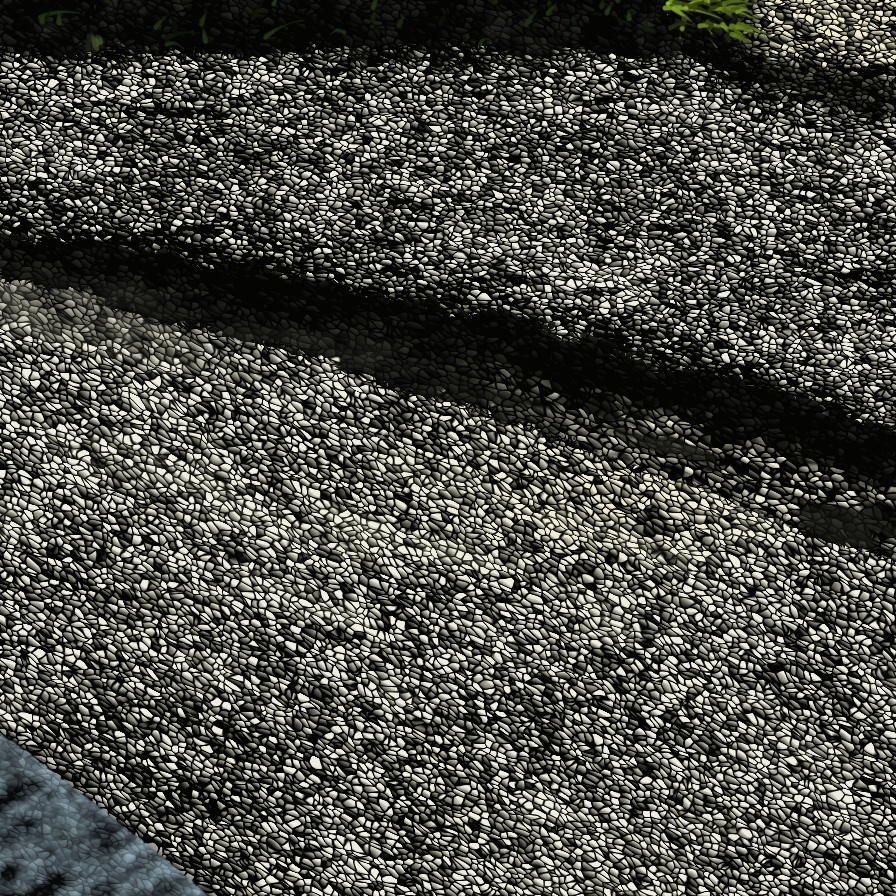
Give the GLSL for this texture, as a Shadertoy shader.

```glsl
// Sunlit granular rock crossed by a sloping, shadowed crevice, with grass above
// and a grey boulder in the lower left corner. Grains are jittered cells, each lit
// as a small facet; soft masks split the regions and a loop scatters the blades.

float hash(vec2 p) {
    vec3 q = fract(vec3(p.xyx) * 0.1031);
    q += dot(q, q.yzx + 33.33);
    return fract((q.x + q.y) * q.z);
}

float noise(vec2 p) {
    vec2 i = floor(p), f = fract(p);
    f = f * f * (3.0 - 2.0 * f);
    float low = mix(hash(i), hash(i + vec2(1, 0)), f.x);
    float high = mix(hash(i + vec2(0, 1)), hash(i + vec2(1, 1)), f.x);
    return mix(low, high, f.y);
}

float fbm(vec2 p) {
    float sum = 0.0, weight = 0.5;
    for (int i = 0; i < 4; i++) {
        sum += weight * noise(p);
        p = mat2(1.6, 1.2, -1.2, 1.6) * p + 11.7;
        weight *= 0.5;
    }
    return sum / 0.9375;
}

// Signed light on separate grains: random tone, lit upper side, dark gaps.
float grains(vec2 p, vec2 cells, float slope) {
    vec2 q = vec2(p.x, p.y + slope * p.x) * cells + 40.0;
    q += 0.9 * vec2(noise(q * 0.6), noise(q * 0.6 + 31.0));
    vec2 cell = floor(q), facet = vec2(0.0);
    float nearest = 9.0, second = 9.0, tone = 0.0;
    for (int k = 0; k < 9; k++) {
        vec2 id = cell + vec2(k % 3, k / 3) - 1.0;
        vec2 offset = q - id - vec2(hash(id), hash(id + 57.0));
        float d = length(offset);
        second = min(second, max(d, nearest));
        if (d < nearest) {
            nearest = d;
            facet = offset;
            tone = hash(id + 113.0);
        }
    }
    float body = smoothstep(0.0, 0.35, second - nearest);
    return body * (0.25 + 0.85 * tone + 0.75 * dot(facet, vec2(0.35, 0.94))) - 0.45;
}

float creviceTop(float x) { return 0.742 - 0.11 * x - 0.11 * x * x; }
float creviceBottom(float x) { return 0.695 - 0.25 * x - 0.075 * x * x; }

float spot(vec2 p, vec2 centre, vec2 radius) {
    vec2 d = (p - centre) / radius;
    return exp(-dot(d, d));
}

// Coverage of a bent blade that tapers from root to tip.
float blade(vec2 p, vec2 root, vec2 reach, float width) {
    float t = clamp(dot(p - root, reach) / dot(reach, reach), 0.0, 1.0);
    vec2 spine = root + reach * t + vec2(0.0, 0.015 * t * (1.0 - t));
    float radius = width * (1.0 - 0.85 * t);
    return smoothstep(radius + 0.0012, radius - 0.0012, length(p - spine));
}

vec3 drawClump(vec3 colour, vec2 p, vec2 centre, vec2 spread, vec2 lean, vec3 tint, int count) {
    for (int i = 0; i < count; i++) {
        vec2 id = vec2(float(i) * 3.7, centre.x * 50.0);
        vec2 jitter = vec2(hash(id), hash(id + 19.0)) - 0.5;
        vec2 reach = lean + vec2(hash(id + 37.0) - 0.5, hash(id + 53.0) - 0.5) * 0.07;
        float cover = blade(p, centre + jitter * spread, reach, 0.0028);
        colour = mix(colour, tint * (0.2 + 0.8 * hash(id + 71.0)), cover * 0.9);
    }
    return colour;
}

// Brightness of the open rock above and below the crevice.
float rockLight(vec2 p, float below) {
    float grain = mix(grains(p, vec2(115.0, 185.0), 0.12), grains(p, vec2(105.0, 150.0), 0.35), below);
    float ledge = below * smoothstep(0.36, 0.12, p.x)
        * smoothstep(0.08, 0.03, creviceBottom(p.x) - p.y);
    float light = mix(0.36, 0.4, below) + grain * 1.1 * (1.0 - 0.55 * ledge);
    light += 0.5 * (fbm(vec2(p.x, p.y + 0.3 * p.x) * vec2(13.0, 28.0)) - 0.5) - 0.06 * ledge;
    light -= 0.16 * spot(p, vec2(0.2, 0.1), vec2(0.2, 0.14));
    light -= 0.2 * spot(p, vec2(0.78, 0.19), vec2(0.06, 0.018));
    light += 0.07 * spot(p, vec2(0.55, 0.42), vec2(0.4, 0.13));
    float fissure = smoothstep(0.68, 0.76, fbm(p * vec2(9.0, 55.0) + 3.0));
    return light - 0.4 * fissure * (1.0 - below);
}

// Black under the upper lip, dim rubble and bright chips toward the lower one.
float creviceLight(vec2 p, float depth, float grain) {
    float chips = smoothstep(0.45, 0.8, p.x) * smoothstep(0.4, 0.65, depth);
    chips *= smoothstep(0.42, 0.58, fbm(vec2(p.x, p.y + 0.3 * p.x) * vec2(14.0, 55.0)));
    float light = mix(0.01, 0.09, smoothstep(0.35, 0.75, depth)) + 0.15 * chips;
    light += 0.14 * (fbm(p * vec2(20.0, 50.0)) - 0.5);
    return light + grain * (0.1 + 0.9 * chips);
}

void mainImage(out vec4 fragColor, in vec2 fragCoord) {
    vec2 p = fragCoord / iResolution.xy;
    float chipped = grains(p, vec2(95.0, 140.0), 0.25);
    float ragged = 0.035 * (fbm(p * vec2(22.0, 40.0)) - 0.5) + 0.012 * chipped;

    // Rock and crevice
    float top = creviceTop(p.x) + ragged, bottom = creviceBottom(p.x) + 0.7 * ragged;
    float below = smoothstep(0.003, -0.003, p.y - bottom);
    float light = rockLight(p, below);
    light -= 0.34 * (1.0 - below) * smoothstep(mix(0.08, 0.05, p.x), 0.0, p.y - top);
    float inside = smoothstep(0.006, -0.006, p.y - top) * (1.0 - below);
    light = mix(light, creviceLight(p, (top - p.y) / (top - bottom), chipped), inside);

    // Shaded soil along the upper border, with a sandy corner
    float soilEdge = 0.937 - 0.065 * smoothstep(0.68, 1.0, p.x) + ragged;
    float sand = smoothstep(0.82, 0.87, p.x + ragged)
        * smoothstep(0.0, 0.03, p.y - 0.925 + 0.18 * (p.x - 0.84) + ragged);
    float soil = smoothstep(-0.008, 0.008, p.y - soilEdge) * (1.0 - sand);
    float soilLight = 0.02 + 0.2 * (fbm(p * vec2(40.0, 30.0)) - 0.45) + 0.1 * chipped;
    light -= 0.12 * smoothstep(-0.05, 0.0, p.y - soilEdge) * (1.0 - sand);
    light = mix(light, soilLight, soil * mix(1.0, 0.7, smoothstep(0.8, 0.9, p.x)));
    light = clamp(light + 0.06 * sand, 0.015, 0.93);
    float warmth = 0.4 * spot(p, vec2(0.7, 0.45), vec2(0.25, 0.08)) + 0.6 * sand;
    vec3 colour = light * mix(vec3(1.0, 1.0, mix(0.84, 0.96, light)), vec3(1.03, 1.0, 0.8), warmth);

    // Grass: dim tufts, then a bright clump at the right
    colour = drawClump(colour, p, vec2(0.38, 0.98), vec2(0.76, 0.06), vec2(0.01, 0.03), vec3(0.17, 0.25, 0.08), 36);
    colour = drawClump(colour, p, vec2(0.11, 0.95), vec2(0.03, 0.01), vec2(0.0, 0.04), vec3(0.42, 0.55, 0.25), 5);
    colour = drawClump(colour, p, vec2(0.785, 0.985), vec2(0.09, 0.05), vec2(0.03, -0.015), vec3(0.64, 0.8, 0.18), 40);

    // Boulder
    float edge = 0.182 - 0.72 * p.x - 0.25 * p.x * p.x - p.y + 0.1 * ragged;
    float mottle = fbm(vec2(p.x + p.y, p.y - 0.6 * p.x) * vec2(26.0, 48.0)) - 0.5;
    float stone = 0.25 + 0.8 * mottle + 0.15 * chipped + 0.1 * exp(-max(edge, 0.0) * 45.0);
    colour *= 1.0 - 0.4 * smoothstep(-0.02, 0.0, edge);
    colour = mix(colour, max(stone, 0.03) * vec3(0.88, 1.03, 1.1), smoothstep(-0.002, 0.002, edge));
    fragColor = vec4(clamp(colour, 0.0, 1.0), 1.0);
}
```
